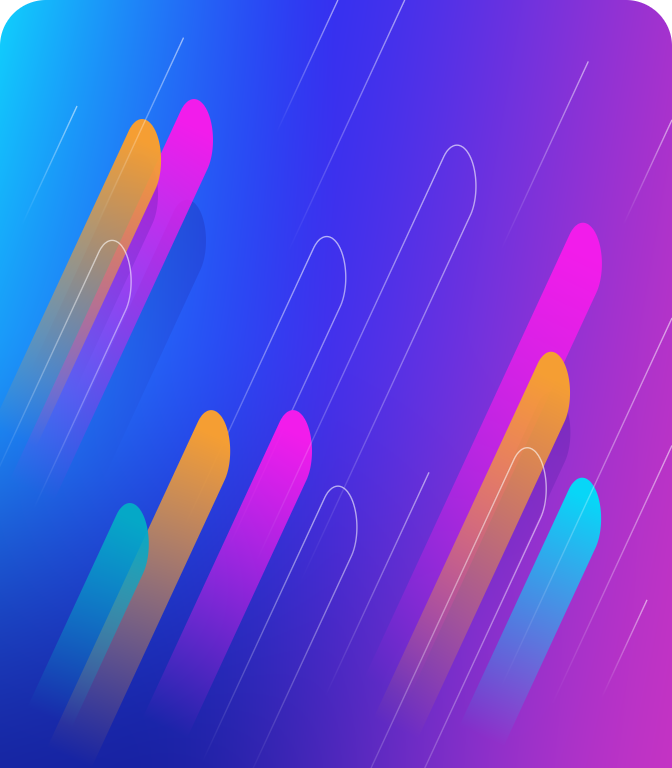
Give the GLSL for this background, as a WebGL 2 fragment shader.

```glsl
#version 300 es
precision highp float;

#define SLANT 0.463
#define CAP_RADIUS 0.0534
#define STROKE 0.0009
#define OUTLINE_ALPHA 0.62
#define LINE_ALPHA 0.55
#define SHADOW_ALPHA 0.22
#define CORNER 0.06

uniform vec2 u_resolution;
out vec4 fragColor;

const vec3 CYAN = vec3(0.06, 0.82, 0.99);
const vec3 BLUE = vec3(0.18, 0.19, 0.95);
const vec3 NAVY = vec3(0.07, 0.09, 0.54);
const vec3 ORCHID = vec3(0.79, 0.20, 0.76);
const vec3 WHITE = vec3(1.0);

// Bar colours: magenta, orange, teal, cyan, shadow
const vec3 INKS[5] = vec3[](
    vec3(0.95, 0.11, 0.92), vec3(0.96, 0.62, 0.20),
    vec3(0.02, 0.66, 0.78), vec3(0.03, 0.84, 0.97), vec3(0.10, 0.08, 0.52));

// Bars, back to front: top x, top y, fade length, ink index
const vec4 BARS[11] = vec4[](
    vec4(0.2435, 0.740, 0.36, 4), vec4(0.2526, 0.871, 0.52, 0),
    vec4(0.1810, 0.800, 0.30, 4), vec4(0.1850, 0.845, 0.42, 1),
    vec4(0.2750, 0.466, 0.46, 1), vec4(0.3815, 0.466, 0.42, 0),
    vec4(0.1690, 0.345, 0.28, 2), vec4(0.7590, 0.710, 0.62, 0),
    vec4(0.7180, 0.490, 0.30, 4), vec4(0.7175, 0.542, 0.50, 1),
    vec4(0.7580, 0.378, 0.34, 3));

// Outlined bars: top x, top y, fade length; the first lies behind the bars
const vec3 OUTLINES[5] = vec3[](
    vec3(0.4255, 0.692, 0.42), vec3(0.1460, 0.687, 0.36),
    vec3(0.5950, 0.811, 0.60), vec3(0.4400, 0.367, 0.40),
    vec3(0.6865, 0.417, 0.62));

// Straight streaks: top x, top y, length
const vec3 STREAKS[10] = vec3[](
    vec3(0.1003, 0.862, 0.17), vec3(0.2390, 0.951, 0.27),
    vec3(0.4400, 1.000, 0.19), vec3(0.5270, 1.000, 0.36),
    vec3(0.7660, 0.920, 0.27), vec3(0.8750, 0.844, 0.15),
    vec3(0.8750, 0.586, 0.53), vec3(0.8750, 0.420, 0.37),
    vec3(0.5586, 0.385, 0.32), vec3(0.8425, 0.219, 0.14));

// Coverage of the region where dist is negative
float fill(float dist) {
    return clamp(0.5 - dist * u_resolution.y, 0.0, 1.0);
}

// Endless slanted bar with a squeezed round cap; distance in canvas units
float barDistance(vec2 p, vec2 top) {
    vec2 squeeze = vec2(SLANT, 1.0);
    vec2 axis = vec2(0.70711);
    vec2 q = (p - top + vec2(0.0, CAP_RADIUS)) / squeeze;
    vec2 offset = q - axis * min(dot(q, axis), 0.0) + 1e-5;
    float dist = length(offset);
    return (dist - CAP_RADIUS) / length(offset / (dist * squeeze));
}

// Distance travelled down the slant from the top point
float travel(vec2 p, vec2 top) {
    return dot(top - p, normalize(vec2(SLANT, 1.0)));
}

float outlineMask(vec2 p, vec3 o) {
    float fade = clamp(1.0 - travel(p, o.xy) / o.z, 0.0, 1.0);
    return fill(abs(barDistance(p, o.xy)) - STROKE) * fade * OUTLINE_ALPHA;
}

float streakMask(vec2 p, vec3 s) {
    vec2 dir = normalize(vec2(SLANT, 1.0));
    vec2 q = p - s.xy;
    float t = travel(p, s.xy);
    float across = abs(q.x * dir.y - q.y * dir.x);
    return fill(across - STROKE) * fill(-t) * clamp(1.0 - t / s.z, 0.0, 1.0) * LINE_ALPHA;
}

vec3 backdrop(vec2 p) {
    float depth = 1.0 - p.y;
    float warm = smoothstep(0.32, 1.14, p.x + 0.17 * depth);
    float cool = pow(clamp(1.0 - p.x / 0.44, 0.0, 1.0), 1.25) * (1.0 - 0.76 * depth);
    float dark = 0.8 * smoothstep(0.58, -0.08, p.y) * (1.0 - warm);
    vec3 color = mix(BLUE, CYAN, cool);
    color = mix(color, NAVY, dark);
    return mix(color, ORCHID, warm);
}

void main() {
    vec2 p = gl_FragCoord.xy / u_resolution.y;
    vec3 color = backdrop(p);
    color = mix(color, WHITE, outlineMask(p, OUTLINES[0]));

    // Fading bars and their shadows
    for (int i = 0; i < 11; i++) {
        vec4 bar = BARS[i];
        int ink = int(bar.w);
        float fade = clamp(1.06 - travel(p, bar.xy) / bar.z, 0.0, 1.0);
        float alpha = fill(barDistance(p, bar.xy)) * fade;
        color = mix(color, INKS[ink], alpha * (ink == 4 ? SHADOW_ALPHA : 1.0));
    }

    // Thin strokes on top
    for (int i = 1; i < 5; i++) color = mix(color, WHITE, outlineMask(p, OUTLINES[i]));
    for (int i = 0; i < 10; i++) color = mix(color, WHITE, streakMask(p, STREAKS[i]));

    // Rounded upper corners
    float halfWidth = 0.5 * u_resolution.x / u_resolution.y;
    vec2 corner = max(vec2(abs(p.x - halfWidth) - halfWidth, p.y - 1.0) + CORNER, 0.0);
    color = mix(WHITE, color, fill(length(corner) - CORNER));
    fragColor = vec4(color, 1.0);
}
```
